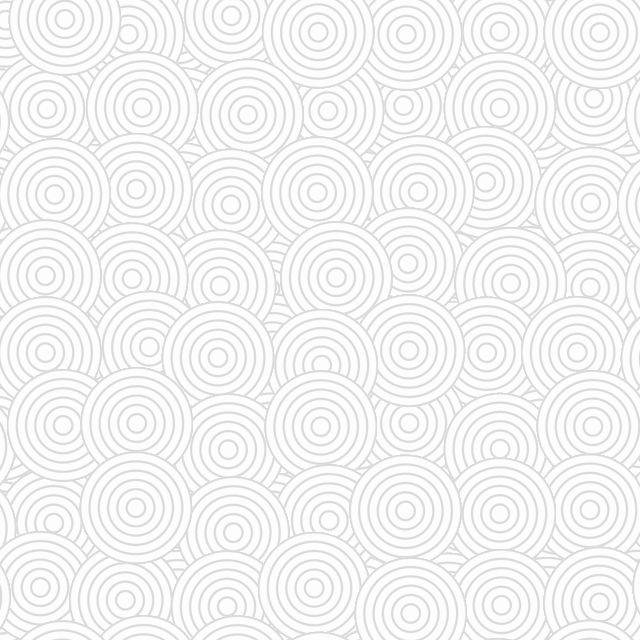
Write a WebGL 1 fragment shader that draws this pattern.

```glsl
precision highp float;

uniform vec2 u_resolution;

vec2 hash2(vec2 p) {
  vec3 q = fract(p.xyx * vec3(0.1031, 0.1030, 0.0973));
  q += dot(q, q.yzx + 33.33);
  return fract((q.xx + q.yz) * q.zy);
}

// Finds the topmost disc over p: top = (depth, distance to its centre)
void scatterDiscs(vec2 p, vec2 shift, float baseDepth, float discRadius, inout vec2 top) {
  vec2 cellSize = vec2(0.142, 0.127);
  vec2 home = floor(p / cellSize + shift);
  for (int j = -1; j <= 1; j++) {
    for (int i = -1; i <= 1; i++) {
      vec2 cell = home + vec2(float(i), float(j));
      vec2 spread = hash2(cell + shift * 37.0 + 11.0) * 2.0 - 1.0;
      // Columns stay mostly aligned, with a few strays
      vec2 jitter = vec2(0.24 * spread.x * spread.x * spread.x, 0.18 * spread.y);
      vec2 centre = (cell + 0.5 - shift + jitter) * cellSize;
      float r = distance(p, centre);

      // Lower discs tend to lie in front
      float depth = baseDepth - cell.y + 1.8 * hash2(cell + shift + 73.0).x;
      if (r < discRadius && depth > top.x) top = vec2(depth, r);
    }
  }
}

// Concentric strokes, evenly spaced from the centre outwards
float ringStroke(float r, float spacing, float blur) {
  float ring = max(1.0, floor(r / spacing + 0.5));
  float d = abs(r - ring * spacing);
  return 1.0 - smoothstep(0.0017 - blur, 0.0017 + blur, d);
}

void main() {
  float side = min(u_resolution.x, u_resolution.y);
  vec2 p = gl_FragCoord.xy / side;
  float blur = max(0.0013, 0.7 / side);

  float spacing = 0.0145;
  float discRadius = 6.0 * spacing + 0.0015;

  // Back layer fills the gaps between the front discs
  vec2 top = vec2(-1000.0, 0.0);
  scatterDiscs(p, vec2(0.5, 0.0), -20.0, discRadius, top);
  scatterDiscs(p, vec2(0.0), 0.0, discRadius, top);

  float stroke = top.x > -999.0 ? ringStroke(top.y, spacing, blur) : 0.0;
  vec3 paper = vec3(0.992);
  vec3 line = vec3(0.85);
  gl_FragColor = vec4(mix(paper, line, stroke), 1.0);
}
```
